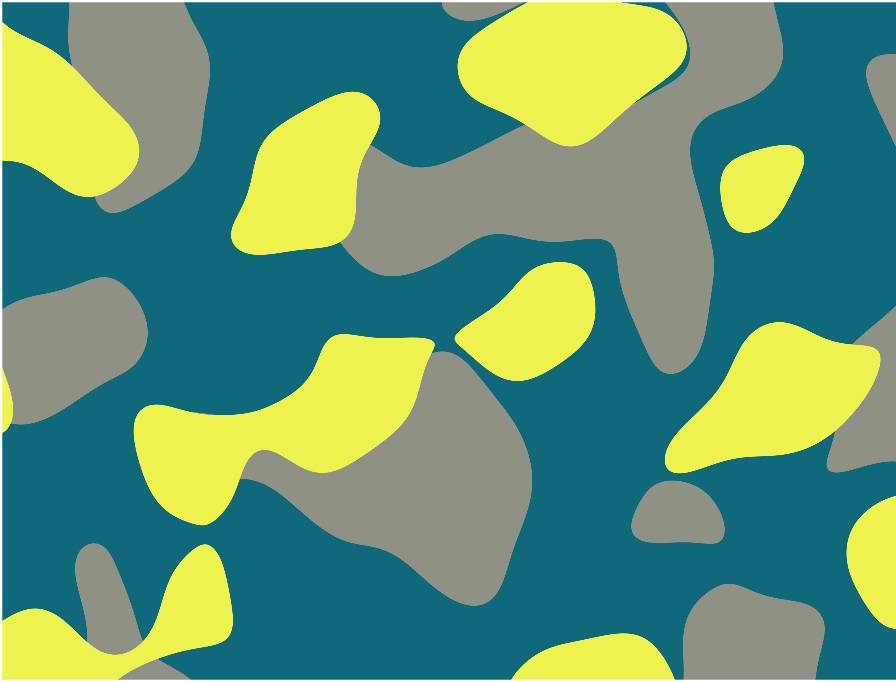
Give the GLSL for this pattern, as a WebGL 2 fragment shader.

```glsl
#version 300 es
precision highp float;

uniform vec2 u_resolution;
out vec4 fragColor;

#define TEAL vec3(0.06, 0.41, 0.48)
#define GREY vec3(0.56, 0.57, 0.52)
#define YELLOW vec3(0.93, 0.95, 0.31)
#define PAPER vec3(1.0)
#define WAVES 40
#define MIN_FREQUENCY 1.5
#define MAX_FREQUENCY 3.8
#define YELLOW_LEVEL 0.57
#define GREY_LEVEL 0.40
#define WOBBLE 0.014
#define MARGIN 0.0035
#define EDGE_PIXELS 0.5

const float PI = 3.14159265;

float hash(float n) {
    return fract(sin(n * 12.9898 + 78.233) * 43758.5453);
}

// Gentle bending of the plane that gives the outlines extra lobes.
vec2 wobble(vec2 p) {
    vec2 bend = sin(2.0 * PI * (4.3 * p.yx + vec2(1.7, -1.3) * p + vec2(0.1, 0.6)));
    return p + WOBBLE * bend;
}

// Two smooth random fields of unit variance that tend to avoid each other:
// each wave of the second is a third of a turn ahead of or behind the first.
vec2 blobFields(vec2 p) {
    vec2 sum = vec2(0.0);
    for (int i = 0; i < WAVES; i++) {
        float id = float(i) * 4.0;
        float angle = PI * (float(i) + hash(id)) / float(WAVES);
        float frequency = mix(MIN_FREQUENCY, MAX_FREQUENCY, hash(id + 1.0));
        vec2 direction = vec2(cos(angle), sin(angle));
        float phase = 2.0 * PI * (frequency * dot(p, direction) + hash(id + 2.0));
        float turn = hash(id + 3.0) < 0.5 ? -1.0 : 1.0;
        sum += cos(vec2(phase, phase + turn * 2.0 * PI / 3.0));
    }
    return sum * sqrt(2.0 / float(WAVES));
}

// Coverage of the region where d is positive, with a narrow smooth rim.
float coverage(float d) {
    float slope = max(length(vec2(dFdx(d), dFdy(d))), 1e-5);
    return clamp(d / (slope * EDGE_PIXELS) + 0.5, 0.0, 1.0);
}

void main() {
    vec2 p = gl_FragCoord.xy / u_resolution.y;
    vec2 field = blobFields(wobble(p));

    // Grey patches on teal, yellow patches on top
    vec3 color = mix(TEAL, GREY, coverage(field.y - GREY_LEVEL));
    color = mix(color, YELLOW, coverage(field.x - YELLOW_LEVEL));

    // Thin paper edge on the left, bottom and top
    float edge = min(p.x, min(p.y, 1.0 - p.y));
    color = mix(PAPER, color, coverage(edge - MARGIN));

    fragColor = vec4(color, 1.0);
}
```
